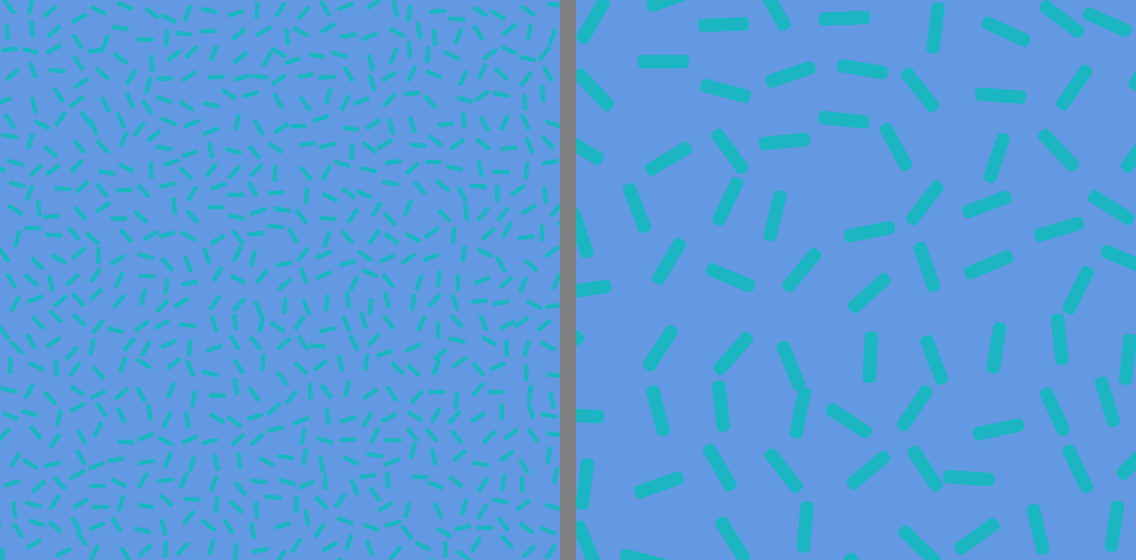
Left: the whole. Right: its middle third, enlarged.
Give the GLSL for this pattern, as a WebGL 1 fragment shader.

```glsl
precision highp float;
// Scattered short teal sprinkles in random directions on a flat periwinkle ground.

uniform vec2 u_resolution;

const float CELLS = 25.0; // sprinkles along one side of the canvas

// Three random values in 0..1 per cell
vec3 hash3(vec2 cell) {
  vec3 p = fract(cell.xyx * vec3(0.1031, 0.1030, 0.0973));
  p += dot(p, p.yxz + 33.33);
  return fract((p.xxy + p.yzz) * p.zyx);
}

vec2 jitteredPoint(vec2 cell) {
  return cell + 0.5 + 0.76 * (hash3(cell).xy - 0.5);
}

// Push the jittered point away from close neighbours for even spacing
vec2 sprinkleCentre(vec2 cell) {
  vec2 centre = jitteredPoint(cell);
  vec2 push = vec2(0.0);
  for (int y = -1; y <= 1; y++) {
    for (int x = -1; x <= 1; x++) {
      if (x == 0 && y == 0) continue;
      vec2 away = centre - jitteredPoint(cell + vec2(x, y));
      float gap = max(length(away), 0.001);
      push += 0.5 * max(0.95 - gap, 0.0) * away / gap;
    }
  }
  return centre + push;
}

float roundedBox(vec2 p, vec2 halfSize, float radius) {
  vec2 d = abs(p) - halfSize + radius;
  return length(max(d, 0.0)) + min(max(d.x, d.y), 0.0) - radius;
}

void main() {
  float side = min(u_resolution.x, u_resolution.y);
  vec2 p = gl_FragCoord.xy / side * CELLS;
  vec2 home = floor(p);

  // Distance to the nearest sprinkle, in canvas units
  float dist = 1.0;
  for (int y = -1; y <= 1; y++) {
    for (int x = -1; x <= 1; x++) {
      vec2 cell = home + vec2(x, y);
      vec2 q = (p - sprinkleCentre(cell)) / CELLS;
      float angle = 3.14159 * hash3(cell + 71.0).z;
      vec2 along = vec2(cos(angle), sin(angle));
      vec2 local = vec2(dot(q, along), dot(q, vec2(-along.y, along.x)));
      dist = min(dist, roundedBox(local, vec2(0.0153, 0.0040), 0.003));
    }
  }

  float edge = 0.5 / side;
  float sprinkle = 1.0 - smoothstep(-edge, edge, dist);
  vec3 periwinkle = vec3(0.39, 0.60, 0.89);
  vec3 teal = vec3(0.11, 0.71, 0.76);
  gl_FragColor = vec4(mix(periwinkle, teal, sprinkle), 1.0);
}
```
